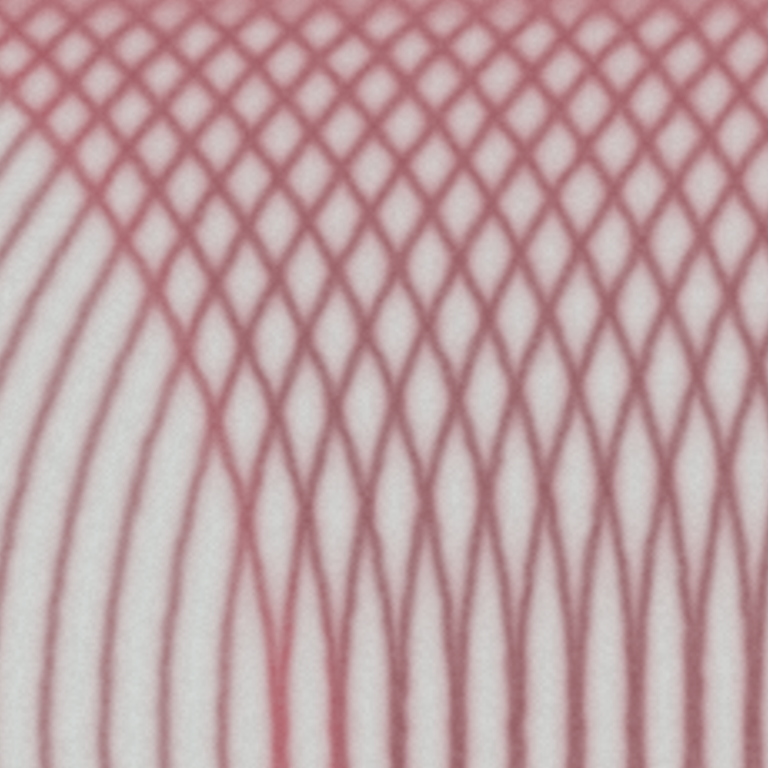
Write a Shadertoy shader that draws this pattern.

```glsl
#define SPACING 0.0771
#define RADIUS 1.289
#define LINE_WIDTH 0.0098
#define HALO_WIDTH 0.024
#define GRAIN 0.045
#define PAPER vec3(0.815, 0.835, 0.825)
#define BLUSH vec3(0.80, 0.65, 0.665)
#define INK vec3(0.56, 0.345, 0.37)
#define RED_INK vec3(0.67, 0.33, 0.37)

float hash(vec2 p) {
    return fract(sin(dot(p, vec2(127.1, 311.7))) * 43758.5453);
}

float valueNoise(vec2 p) {
    vec2 cell = floor(p);
    vec2 f = fract(p);
    f = f * f * (3.0 - 2.0 * f);
    return mix(mix(hash(cell), hash(cell + vec2(1.0, 0.0)), f.x),
               mix(hash(cell + vec2(0.0, 1.0)), hash(cell + 1.0), f.x), f.y);
}

// Distance to the nearest arc in a row of shifted circles.
// side = 1 bends the arcs right as they rise, -1 bends them left.
float arcRow(vec2 p, vec2 foot, float tilt, float side, int first, int last) {
    float nearest = 1.0;
    for (int i = first; i <= last; i++) {
        vec2 base = foot + float(i) * SPACING * vec2(1.0, tilt);
        vec2 center = base + vec2(side * RADIUS, 0.0);
        nearest = min(nearest, abs(length(p - center) - RADIUS));
    }
    return nearest;
}

float bell(float d, float width) {
    return exp(-d * d / (width * width));
}

void mainImage(out vec4 fragColor, in vec2 fragCoord) {
    vec2 uv = fragCoord / iResolution.xy;

    // Slight waver of the drawn lines
    vec2 waver = vec2(valueNoise(uv * 38.0), valueNoise(uv * 38.0 + 70.0)) - 0.5;
    vec2 p = uv + 0.004 * waver;

    // Two crossing rows of arcs
    float rightward = arcRow(p, vec2(0.0586, 0.033), 0.05, 1.0, -8, 13);
    float leftward = arcRow(p, vec2(0.362, 0.0), 0.15, -1.0, 0, 16);
    float lineA = bell(rightward, LINE_WIDTH);
    float lineB = bell(leftward, LINE_WIDTH);

    // Blush between the lines, deeper toward the top
    float top = smoothstep(0.45, 1.0, uv.y);
    float halo = bell(rightward, HALO_WIDTH) + bell(leftward, HALO_WIDTH);
    float netted = smoothstep(-0.03, 0.03,
        length(p - vec2(0.362 - RADIUS, 0.0)) - RADIUS);
    vec3 color = mix(PAPER, BLUSH, clamp(halo * 0.48 + 0.22 * top * netted, 0.0, 1.0));

    // Ink, redder near the net's left edge and the top
    float edgeGlow = bell(uv.x - 0.39, 0.07) * smoothstep(0.32, 0.02, uv.y);
    float edgeRed = bell(length(p - vec2(0.362 - RADIUS, 0.0)) - RADIUS, 0.06);
    float redness = clamp(edgeGlow + 0.45 * edgeRed + 0.55 * top * netted, 0.0, 1.0);
    float fleck = valueNoise(uv * 115.0);
    float strength = mix(0.66, 0.82, netted) * (0.84 + 0.3 * fleck);
    float ink = 1.0 - (1.0 - 0.85 * lineA) * (1.0 - 0.85 * lineB);
    color = mix(color, mix(INK, RED_INK, redness), clamp(ink * strength, 0.0, 1.0));

    // Red wash along the top border
    color = mix(color, vec3(0.72, 0.46, 0.49), 0.45 * smoothstep(0.955, 1.0, uv.y));

    // Paper grain
    float grain = 0.6 * valueNoise(uv * 230.0) + 0.4 * fleck - 0.5;
    color += GRAIN * grain * vec3(1.0, 1.1, 1.1);

    fragColor = vec4(clamp(color, 0.0, 1.0), 1.0);
}
```
